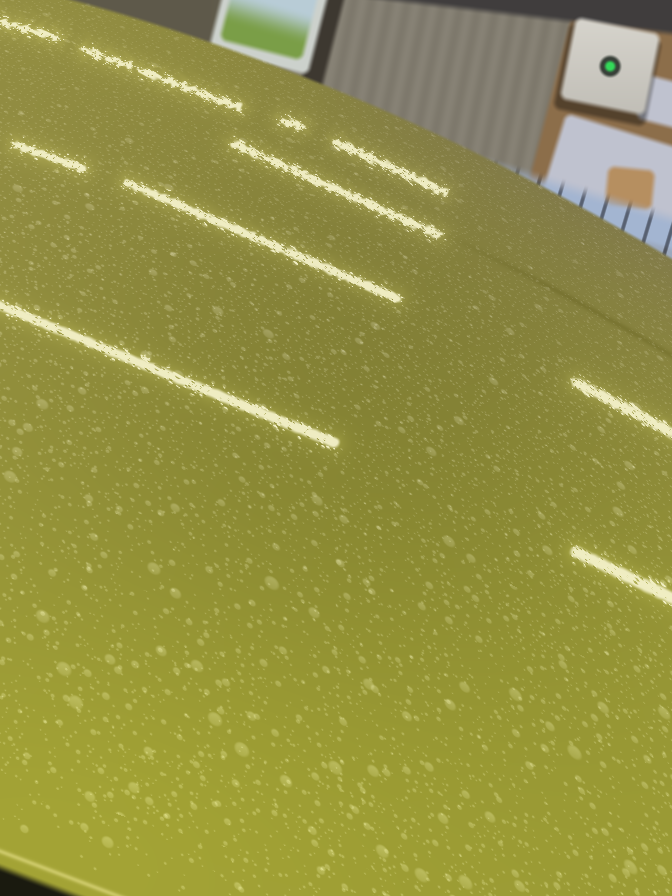
Give the GLSL for this texture, as a Shadertoy shader.

```glsl
// Water drops and broken lamp reflections on curved olive paintwork, with a blurred workshop behind.
#define DROP_LAYERS 4
#define DROP_SCALE 24.0
#define DROP_STEP 1.85
#define DROP_LIFT vec3(0.11, 0.11, 0.15)
#define REFRACTION 0.010
#define PAINT_FAR vec3(0.58, 0.56, 0.26)
#define PAINT_NEAR vec3(0.61, 0.61, 0.21)
#define LAMP_COLOR vec3(0.96, 0.95, 0.80)
#define WALL_COLOR vec3(0.51, 0.49, 0.44)
#define WOOD_COLOR vec3(0.55, 0.43, 0.29)
#define PANEL_COLOR vec3(0.75, 0.76, 0.81)
#define BLUR 0.004

// Lamp reflections as segments: start.xy, end.xy (y runs down, height = 1).
const vec4 LAMPS[11] = vec4[11](
    vec4(-0.02, 0.333, 0.373, 0.494), vec4(0.142, 0.204, 0.443, 0.333),
    vec4(0.262, 0.161, 0.489, 0.262), vec4(0.376, 0.159, 0.495, 0.214),
    vec4(0.158, 0.079, 0.267, 0.120), vec4(0.095, 0.056, 0.146, 0.074),
    vec4(-0.01, 0.022, 0.064, 0.042), vec4(0.315, 0.135, 0.337, 0.141),
    vec4(0.018, 0.162, 0.093, 0.188), vec4(0.643, 0.427, 0.77, 0.493),
    vec4(0.643, 0.616, 0.77, 0.677));

vec3 hash3(vec2 p) {
    vec3 h = fract(p.xyx * vec3(0.1031, 0.1030, 0.0973));
    h += dot(h, h.yxz + 33.33);
    return fract((h.xxy + h.yzz) * h.zyx);
}

mat2 rotation(float a) {
    return mat2(cos(a), -sin(a), sin(a), cos(a));
}

float softBox(vec2 p, vec2 center, vec2 halfSize, float angle) {
    vec2 d = abs(rotation(angle) * (p - center)) - halfSize + 0.008;
    float dist = length(max(d, 0.0)) + min(max(d.x, d.y), 0.0) - 0.008;
    return 1.0 - smoothstep(-BLUR, BLUR, dist);
}

float segmentDistance(vec2 p, vec2 a, vec2 b) {
    vec2 ab = b - a;
    return length(p - a - ab * clamp(dot(p - a, ab) / dot(ab, ab), 0.0, 1.0));
}

// Height of the paintwork's upper outline.
float horizon(float x) {
    return (x - 0.08) * (0.3346 + 0.243 * (x - 0.352));
}

vec3 workshop(vec2 p) {
    // Ribbed wall, darker on the left and along the ceiling
    vec3 col = WALL_COLOR + 0.018 * sin(314.0 * (p.x + 0.2 * p.y));
    col = mix(vec3(0.37, 0.35, 0.29), col, smoothstep(0.23, 0.36, p.x));
    col = mix(col, WOOD_COLOR, smoothstep(-BLUR, BLUR, p.x + 0.26 * p.y - 0.643));
    float ceiling = 0.12 * (p.x - 0.43) - p.y;
    col = mix(col, vec3(0.25, 0.24, 0.24), smoothstep(-0.004, 0.006, ceiling));
    // Window with its post
    col = mix(col, vec3(0.24, 0.22, 0.19), softBox(p, vec2(0.365, 0.025), vec2(0.012, 0.08), 0.25));
    col = mix(col, vec3(0.80, 0.82, 0.80), softBox(p, vec2(0.302, 0.015), vec2(0.057, 0.056), 0.25));
    vec3 view = mix(vec3(0.72, 0.80, 0.84), vec3(0.48, 0.62, 0.28), smoothstep(0.0, 0.04, p.y + 0.3 * (0.3 - p.x)));
    col = mix(col, view, softBox(p, vec2(0.302, 0.012), vec2(0.047, 0.045), 0.25));
    // Shelf panels and railing
    col = mix(col, PANEL_COLOR, softBox(p, vec2(0.745, 0.115), vec2(0.03, 0.025), 0.25));
    col = mix(col, PANEL_COLOR, softBox(p, vec2(0.70, 0.205), vec2(0.088, 0.055), 0.3));
    col = mix(col, WOOD_COLOR * 1.3, softBox(p, vec2(0.703, 0.21), vec2(0.026, 0.022), 0.1));
    float railing = smoothstep(-0.01, 0.01, p.y - 0.205 - 0.3 * (p.x - 0.62));
    float bars = smoothstep(0.75, 1.0, sin(230.0 * (p.x + 0.3 * p.y)));
    col = mix(col, mix(vec3(0.62, 0.70, 0.82), vec3(0.27, 0.31, 0.38), bars), railing * 0.85);
    // Wall unit with a green lamp
    col = mix(col, col * 0.6, softBox(p, vec2(0.678, 0.083), vec2(0.052, 0.049), 0.2));
    col = mix(col, vec3(0.80, 0.79, 0.76) - 0.8 * (p.y - 0.07), softBox(p, vec2(0.681, 0.074), vec2(0.048, 0.046), 0.2));
    float lamp = length(p - vec2(0.681, 0.074));
    col = mix(col, vec3(0.22, 0.25, 0.22), 1.0 - smoothstep(0.009, 0.014, lamp));
    return mix(col, vec3(0.20, 0.85, 0.35), 1.0 - smoothstep(0.003, 0.008, lamp));
}

vec3 paint(vec2 p, float depth) {
    vec3 col = mix(PAINT_FAR, PAINT_NEAR, smoothstep(0.1, 0.95, p.y));
    vec2 shade = (p - vec2(0.44, 0.42)) * vec2(2.6, 2.6);
    col -= vec3(0.075, 0.07, 0.04) * exp(-dot(shade, shade));
    vec2 sheen = (p - vec2(0.1, 0.93)) * vec2(2.5, 4.0);
    col += vec3(0.035, 0.035, 0.0) * exp(-dot(sheen, sheen));
    float rightSide = smoothstep(0.2, 0.65, p.x);
    col = mix(col, vec3(0.50, 0.47, 0.30), 0.8 * rightSide * exp(-depth * 9.0));
    float crease = exp(-pow((depth - 0.108) / 0.004, 2.0));
    return col - 0.05 * crease * smoothstep(0.45, 0.65, p.x);
}

// Returns drop-relative direction in xy and coverage in z.
vec3 dropLayer(vec2 surface, float layer, float depth, float bare) {
    float scale = DROP_SCALE * pow(DROP_STEP, layer);
    mat2 turn = rotation(0.35 + 0.6 * layer);
    vec2 grid = turn * surface * scale + 17.0 * layer;
    vec3 h = hash3(floor(grid) + 40.0);
    float nearness = smoothstep(0.0, 0.7, depth);
    float chance = bare * mix(0.3 + 0.2 * layer, 0.6 - 0.12 * layer, nearness);
    float radius = mix(0.09, 0.21, h.z * h.z) * mix(0.65, 1.0, nearness) + 0.02 * layer;
    vec2 d = fract(grid) - (0.24 + 0.52 * h.xy);
    float edge = 0.0013 * scale;
    float cover = 1.0 - smoothstep(radius - edge, radius + edge, length(d));
    return vec3(d * turn / radius, cover * step(hash3(floor(grid) + 91.0).x, chance));
}

void mainImage(out vec4 fragColor, in vec2 fragCoord) {
    vec2 p = vec2(fragCoord.x, iResolution.y - fragCoord.y) / iResolution.y;
    float v = p.y - horizon(p.x);
    float depth = max(v, 0.0);
    float lip = p.y - 0.968 - 0.38 * p.x;

    // Drops, foreshortened toward the far edge
    vec2 surface = vec2(p.x, depth + 0.25 * (1.0 - exp(-depth * 4.0)));
    float bare = smoothstep(0.0, 0.17, -lip);
    vec3 col = paint(p, depth);
    vec2 bend = vec2(0.0);
    for (int i = 0; i < DROP_LAYERS; i++) {
        vec3 drop = dropLayer(surface, float(i), depth, bare);
        float rim = smoothstep(0.6, 1.1, length(drop.xy));
        col += DROP_LIFT * drop.z * (0.85 - 0.3 * drop.y - 0.55 * rim) * mix(0.6, 1.0, smoothstep(0.0, 0.3, depth));
        bend += drop.xy * drop.z;
    }

    // Lamp reflections, rippled by the drops
    vec2 ripple = sin(p.yx * 410.0 + 2.0 * sin(p * 263.0)) * 0.0022 * exp(-depth * 5.0);
    vec2 q = p + bend * REFRACTION + ripple;
    float lampDist = 1.0;
    for (int i = 0; i < 11; i++) lampDist = min(lampDist, segmentDistance(q, LAMPS[i].xy, LAMPS[i].zw));
    float width = 0.0035 + 0.006 * p.y;
    float core = 1.0 - smoothstep(width * 0.45, width * 1.25, lampDist);
    col += vec3(0.16, 0.16, 0.10) * exp(-lampDist / 0.008);
    col = mix(col, LAMP_COLOR, core * 0.92);

    // Lower lip and the dark gap under it
    col = mix(col, vec3(0.86, 0.84, 0.48), 0.7 * exp(-pow((lip + 0.018) / 0.003, 2.0)));
    col = mix(col, vec3(0.10, 0.10, 0.06), smoothstep(-0.006, 0.006, lip));

    col = mix(workshop(p), col, smoothstep(-0.003, 0.003, v));
    fragColor = vec4(clamp(col, 0.0, 1.0), 1.0);
}
```
